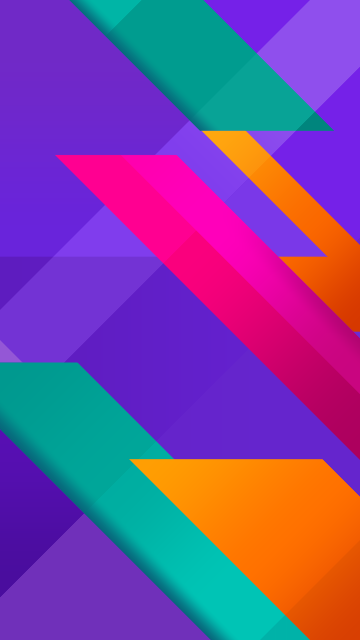
This background is drawn by a Shadertoy shader. Its source:

```glsl
// Layered diagonal paper bands in teal, pink and orange over violet, crossed by translucent stripes.

// Smooth step across an edge, about one pixel wide
float above(float edge, float v) {
    float w = 3.0 / iResolution.x;
    return smoothstep(-w, w, v - edge);
}

float between(float lo, float hi, float v) {
    return above(lo, v) * (1.0 - above(hi, v));
}

// Violet ground with its tonal facets
vec3 ground(vec2 p, float fall, float rise) {
    vec3 upper = mix(vec3(0.44, 0.16, 0.78), vec3(0.41, 0.14, 0.86), smoothstep(0.5, 3.0, p.y));
    upper = mix(upper, vec3(0.46, 0.13, 0.91), above(0.83, fall));
    upper = mix(upper, vec3(0.48, 0.22, 0.91), above(5.12, rise) * between(0.2, 0.9, fall));
    vec3 lower = mix(vec3(0.37, 0.11, 0.75), vec3(0.39, 0.13, 0.81), smoothstep(0.0, 3.5, p.x));
    vec3 col = mix(upper, lower, above(3.08, p.y) * (1.0 - above(-0.8, fall)));

    // Wide translucent stripe, then the fainter lower facet
    vec3 stripe = mix(vec3(0.45, 0.20, 0.83), vec3(0.50, 0.24, 0.93), 1.0 - above(3.08, p.y));
    stripe = mix(stripe, vec3(0.56, 0.31, 0.93), smoothstep(0.0, 2.5, fall));
    col = mix(col, stripe, between(3.72, 5.12, rise));
    col = mix(col, vec3(0.40, 0.15, 0.80), above(7.17, rise) * 0.7);

    // Lower left corner and the pale chip above it
    vec3 corner = mix(vec3(0.34, 0.06, 0.70), vec3(0.29, 0.05, 0.62), smoothstep(5.2, 7.0, p.y));
    corner = mix(corner, vec3(0.44, 0.19, 0.73), above(7.17, rise));
    col = mix(col, corner, 1.0 - above(-5.15, fall));
    return mix(col, vec3(0.58, 0.34, 0.84), (1.0 - above(-4.08, fall)) * (1.0 - above(4.35, p.y)));
}

void mainImage(out vec4 fragColor, in vec2 fragCoord) {
    // Canvas spans 4.32 by 7.68, with y measured downward
    vec2 uv = fragCoord / iResolution.xy;
    vec2 p = vec2(uv.x, 1.0 - uv.y) * vec2(4.32, 7.68);
    float fall = p.x - p.y;   // constant along descending diagonals
    float rise = p.x + p.y;   // constant along ascending diagonals
    vec3 col = ground(p, fall, rise);
    vec3 shade = vec3(0.03, 0.40, 0.48);

    // Top teal band
    vec3 teal = mix(vec3(0.0, 0.71, 0.65), vec3(0.0, 0.61, 0.56), above(1.70, rise));
    teal = mix(teal, vec3(0.03, 0.64, 0.59), between(3.72, 5.12, rise));
    teal = mix(teal, vec3(0.0, 0.52, 0.49), above(5.12, rise));
    teal = mix(shade, teal, smoothstep(0.78, 1.12, fall));
    col = mix(col, teal, between(0.83, 2.44, fall) * (1.0 - above(1.57, p.y)));

    // Upper orange hook
    vec3 hook = mix(vec3(1.0, 0.62, 0.03), vec3(0.98, 0.40, 0.0), smoothstep(3.9, 6.8, rise));
    hook = mix(hook, vec3(0.84, 0.22, 0.0), smoothstep(6.4, 8.2, rise));
    hook += vec3(0.0, 0.04, 0.03) * (1.0 - above(5.12, rise));
    float arm = between(0.85, 1.38, fall) * between(1.57, 3.98, p.y);
    float foot = between(0.26, 1.38, fall) * between(3.08, 3.98, p.y);
    col = mix(col, hook, max(arm, foot));

    // Pink band with a magenta fold
    vec3 pink = mix(vec3(1.0, 0.0, 0.57), vec3(0.98, 0.0, 0.49), above(5.12, rise));
    pink = mix(pink, vec3(0.68, 0.0, 0.37), smoothstep(5.3, 9.6, rise));
    vec3 fold = mix(vec3(1.0, 0.0, 0.68), vec3(1.0, 0.0, 0.73), smoothstep(3.3, 5.0, rise));
    fold = mix(fold, vec3(0.79, 0.02, 0.50), smoothstep(5.4, 8.6, rise));
    fold *= 1.0 - 0.12 * smoothstep(-0.1, 0.26, fall) * smoothstep(5.0, 7.5, rise);
    pink = mix(pink, fold, above(-0.41, fall));
    col = mix(col, pink, between(-1.20, 0.26, fall) * above(1.86, p.y));

    // Lower teal band
    teal = mix(vec3(0.0, 0.60, 0.56), vec3(0.0, 0.65, 0.60), smoothstep(4.4, 7.1, rise));
    vec3 bright = mix(vec3(0.0, 0.68, 0.63), vec3(0.0, 0.77, 0.71), smoothstep(7.2, 9.8, rise));
    teal = mix(teal, bright, above(7.17, rise));
    teal = mix(teal, vec3(0.0, 0.70, 0.66), above(10.8, rise));
    teal = mix(shade, teal, smoothstep(-5.18, -4.78, fall));
    col = mix(col, teal, between(-5.15, -3.42, fall) * above(4.35, p.y));

    // Lower orange panel
    vec3 orange = mix(vec3(1.0, 0.62, 0.01), vec3(1.0, 0.44, 0.0), smoothstep(7.2, 10.2, rise));
    orange = mix(orange, vec3(0.89, 0.26, 0.01), smoothstep(9.8, 12.0, rise));
    orange *= 1.0 - 0.05 * above(10.8, rise);
    col = mix(col, orange, between(-3.96, -1.64, fall) * above(5.51, p.y));

    fragColor = vec4(col, 1.0);
}
```
